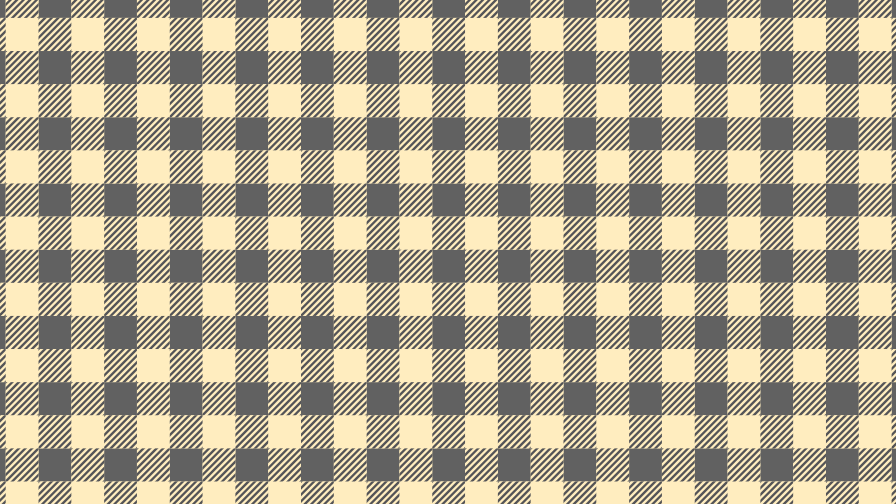
Write a Shadertoy shader that draws this pattern.

```glsl
// Antialiased coverage of a band filling half of each unit period
float halfBand(float t, float pixel) {
    float fromCentre = abs(fract(t) - 0.5);
    return clamp((fromCentre - 0.25) / pixel + 0.5, 0.0, 1.0);
}

void mainImage(out vec4 fragColor, in vec2 fragCoord) {
    vec2 period = vec2(0.1302, 0.1314);
    vec2 cell = fragCoord / iResolution.y / period - vec2(0.587, 0.340);
    vec2 pixel = 1.0 / (iResolution.y * period);

    // Crossing warp and weft bands, each starting at a whole cell
    float warp = halfBand(cell.x - 0.25, pixel.x);
    float weft = halfBand(cell.y - 0.25, pixel.y);
    float both = warp * weft;
    float single = warp + weft - 2.0 * both;

    // Rising twill lines, ten to a repeat
    float twill = halfBand((cell.x - cell.y) * 10.0, 10.0 * length(pixel));

    vec3 cream = vec3(1.00, 0.93, 0.75);
    vec3 charcoal = vec3(0.38);
    vec3 thread = vec3(0.33, 0.33, 0.34);

    vec3 colour = mix(cream, charcoal, both);
    colour = mix(colour, mix(cream, thread, twill), single);
    fragColor = vec4(colour, 1.0);
}
```
